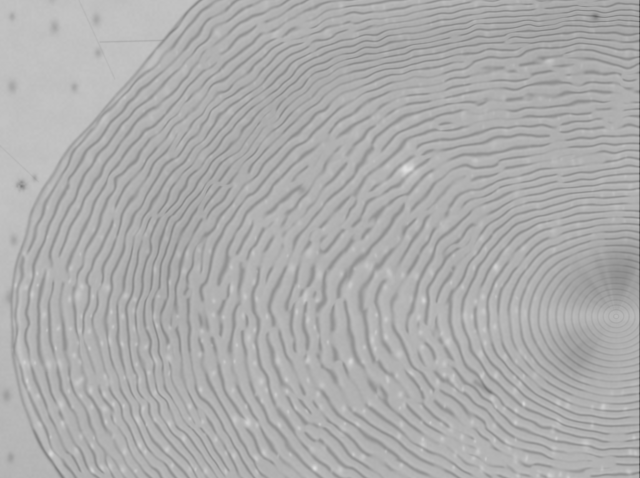
Give the GLSL for this texture, as a Shadertoy shader.

```glsl
const float TAU = 6.2831853;
const vec2 FOCUS = vec2(1.289, 0.338);

float hash(vec2 p) {
    vec3 h = fract(p.xyx * vec3(0.1031, 0.1030, 0.0973));
    h += dot(h, h.yzx + 33.33);
    return fract((h.x + h.y) * h.z);
}

float noise(vec2 p) {
    vec2 cell = floor(p), f = fract(p);
    f = f * f * (3.0 - 2.0 * f);
    float low = mix(hash(cell), hash(cell + vec2(1, 0)), f.x);
    float high = mix(hash(cell + vec2(0, 1)), hash(cell + vec2(1, 1)), f.x);
    return mix(low, high, f.y);
}

float fbm(vec2 p) {
    float sum = 0.0, gain = 0.5;
    for (int i = 0; i < 4; i++) {
        sum += gain * noise(p);
        p = mat2(1.6, 1.2, -1.2, 1.6) * p + 7.3;
        gain *= 0.5;
    }
    return sum;
}

float bell(float x, float width) {
    return exp(-x * x / (width * width));
}

float spot(vec2 p, vec2 centre, float size) {
    return bell(length(p - centre), size);
}

float scratch(vec2 p, vec2 a, vec2 b, float width) {
    vec2 ab = b - a;
    float t = clamp(dot(p - a, ab) / dot(ab, ab), 0.0, 1.0);
    return bell(length(p - a - ab * t), width);
}

// Soft oval dots, one per jittered cell, kept with the given chance
float flecks(vec2 p, float scale, float chance) {
    vec2 g = p * vec2(scale, scale * 0.7), cell = floor(g);
    vec2 jitter = vec2(hash(cell + 3.1), hash(cell + 8.7)) * 0.4 + 0.3;
    float size = 0.12 + 0.12 * hash(cell + 5.5);
    return spot(fract(g), jitter, size) * step(hash(cell), chance);
}

// Flattened distance from the focus: round core, oval with a full shoulder outside
float ringRadius(vec2 q) {
    float d = length(q), outer = smoothstep(0.03, 0.4, d);
    float flatten = mix(0.64, 0.68, smoothstep(0.1, -0.1, q.y));
    flatten = mix(0.88, flatten, outer);
    float shoulder = bell(q.y / max(d, 0.001) - 0.68, 0.16) * outer;
    return length(vec2(q.x, q.y / flatten)) / (1.0 + 0.06 * shoulder);
}

// Ring count up to a radius, crowded at the core and in one outer band
float ringCount(float r) {
    return 32.0 * r + 9.0 * (1.0 - exp(-r / 0.13))
         + 1.6 * tanh((r - 0.96) / 0.09) + 8.0 * max(r - 0.95, 0.0);
}

// Smooth phase slip (x) whose zeros make lines fork and end (y)
vec2 phaseSlip(vec2 p, float scale, float bias) {
    vec2 n = vec2(noise(p * scale), noise(p * scale + 41.7)) - 0.5;
    n += 0.5 * (vec2(noise(p * scale * 2.1 + 9.0), noise(p * scale * 2.1 + 73.0)) - 0.5);
    n.x += bias;
    return vec2(atan(n.y, n.x), smoothstep(0.02, 0.2, length(n)));
}

vec2 slopeWarp(vec2 p) {
    vec2 broad = vec2(fbm(p * 4.5), fbm(p * 4.5 + 17.0)) - 0.47;
    vec2 fine = vec2(noise(p * 38.0), noise(p * 38.0 + 29.0)) - 0.5;
    return broad * 0.035 + fine * 0.007;
}

// Pale plate with dust and scratches
float plateTone(vec2 p) {
    float tone = mix(0.71, 0.755, smoothstep(0.0, 0.7, p.y));
    tone += 0.025 * (fbm(p * 28.0) - 0.47);
    tone -= 0.06 * scratch(p, vec2(0.21, 0.912), vec2(0.36, 0.916), 0.002);
    tone -= 0.03 * scratch(p, vec2(0.165, 1.0), vec2(0.24, 0.835), 0.002);
    tone -= 0.03 * scratch(p, vec2(0.0, 0.695), vec2(0.08, 0.62), 0.002);
    tone -= 0.22 * spot(p, vec2(0.045, 0.612), 0.010) * (0.5 + noise(p * 200.0));
    return tone - 0.10 * flecks(p + 2.0, 22.0, 0.2);
}

float scaleTone(vec2 p, vec2 q, float r) {
    float core = smoothstep(0.06, 0.4, length(q));
    float middle = smoothstep(0.15, 0.35, r) * smoothstep(0.95, 0.7, r);
    vec2 bent = q + slopeWarp(p) * core;
    vec2 slip = phaseSlip(p, 16.0, mix(1.0, mix(0.3, 0.17, middle), core));
    float phase = TAU * ringCount(ringRadius(bent)) + slip.x;
    float gaps = smoothstep(0.16, 0.42, noise(p * 24.0 + 3.0));
    float strength = slip.y * mix(1.0, gaps, 0.5 + 0.3 * middle);
    strength *= mix(0.3, 1.0, smoothstep(0.03, 0.28, r));

    // Broad light and shade
    float tone = 0.697 + 0.04 * (fbm(p * 6.0 + 11.0) - 0.47);
    tone -= 0.03 * bell(r - 0.96, 0.09) * smoothstep(-0.25, 0.05, q.y);
    tone -= 0.012 * smoothstep(0.75, 1.25, p.x) * smoothstep(0.55, 0.9, p.y);
    float wedge = bell(q.y, 0.012 + 0.12 * abs(q.x));
    tone += 0.02 * wedge * smoothstep(0.7, 0.1, r);
    float streaks = 0.75 + 0.5 * noise(vec2(atan(q.y, q.x) * 9.0, 2.0));
    tone -= 0.10 * spot(q, vec2(0.015, 0.085), 0.065) * (1.0 - wedge) * streaks;
    tone -= 0.07 * spot(q, vec2(-0.08, -0.075), 0.055) * (1.0 - wedge) * streaks;
    tone -= 0.05 * spot(q, vec2(-0.07, 0.06), 0.06) * (1.0 - wedge) * streaks;

    // Thin dark grooves with a faintly lit flank
    float groove = pow(0.5 + 0.5 * cos(phase), 3.5);
    float flank = pow(0.5 + 0.5 * cos(phase + 1.9), 3.0);
    tone -= 0.125 * groove * strength;
    tone += 0.022 * flank * strength;

    // Bright flecks, mostly low and along the axis
    float fleckArea = 0.4 + 0.6 * smoothstep(0.6, 0.35, p.y);
    vec2 loose = p + slopeWarp(p) * 0.8;
    float fleck = flecks(loose, 44.0, 0.35) + flecks(loose + 3.37, 31.0, 0.3);
    tone += 0.075 * fleck * fleckArea * smoothstep(0.1, 0.3, r);

    // Single marks
    tone += 0.15 * spot(p, vec2(0.854, 0.643), 0.017) * (0.4 + noise(p * 110.0));
    tone += 0.08 * spot(p, vec2(1.15, 0.873), 0.010);
    tone -= 0.15 * spot(p, vec2(1.246, 0.965), 0.008);
    tone -= 0.10 * scratch(p, vec2(0.995, 0.2), vec2(1.025, 0.18), 0.006);
    return tone - 0.10 * spot(p, vec2(0.631, 0.603), 0.009);
}

void mainImage(out vec4 fragColor, in vec2 fragCoord) {
    vec2 p = fragCoord / iResolution.y;
    vec2 q = p - FOCUS;
    float r = ringRadius(q);

    // Rim of the scale
    float rim = 1.268 + 0.022 * smoothstep(0.48, 0.68, q.y) + 0.01 * (noise(p * 16.0) - 0.5);
    float inside = rim - r;
    float tone = mix(plateTone(p), scaleTone(p, q, r), smoothstep(-0.004, 0.006, inside));
    tone -= 0.09 * bell(inside - 0.002, 0.004);
    tone += 0.06 * bell(inside - 0.015, 0.008) * noise(p * 25.0);

    // Grain and the dark right border
    tone += 0.014 * (noise(p * 190.0) - 0.5);
    tone -= 0.25 * smoothstep(0.9975, 0.9995, fragCoord.x / iResolution.x);
    fragColor = vec4(vec3(clamp(tone, 0.0, 1.0)), 1.0);
}
```
